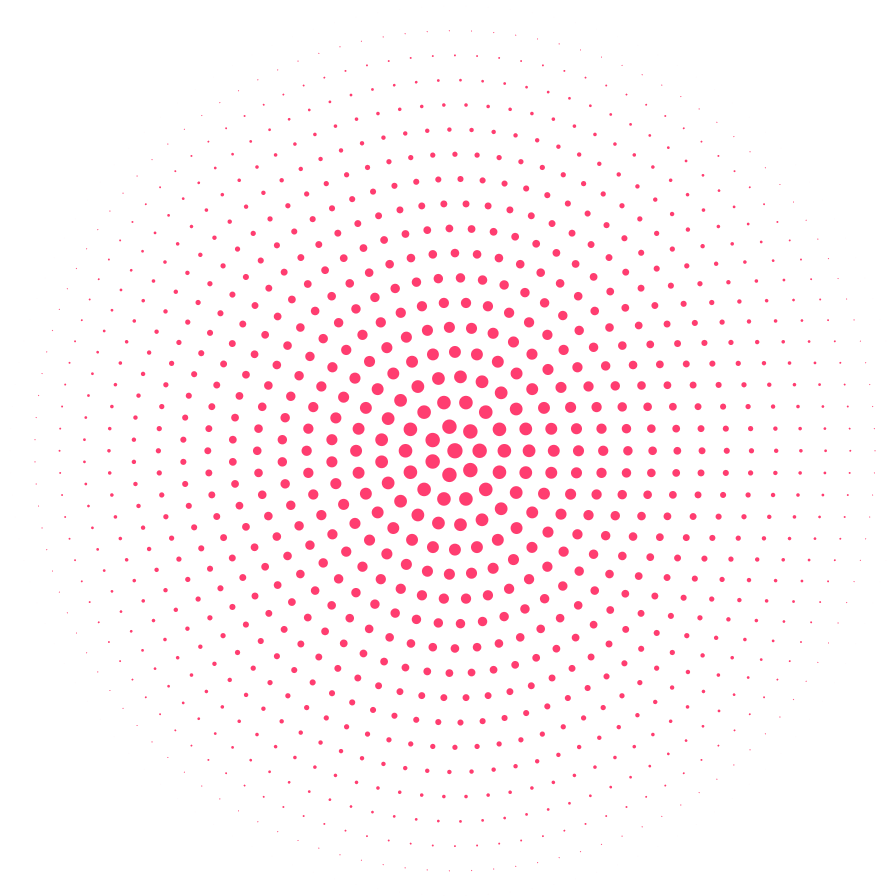
This background is drawn by a Shadertoy shader. Its source:

```glsl
// Radial halftone: concentric rings of pink dots on white, seven more dots
// on each ring, shrinking linearly outwards. Each pixel finds its nearest
// ring and the nearest dot on it, then shades that dot's disc.

#define CENTER_OFFSET vec2(0.0122, -0.0031) // from canvas centre, in heights
#define RING_SPACING 0.02758
#define DOTS_PER_RING 7.0    // dots added by each ring
#define RING_COUNT 18.0
#define FADE_RINGS 18.2      // ring index where the dots vanish
#define DOT_RADIUS 0.0085    // radius of the central dot
#define DOT_COLOR vec3(1.0, 0.24, 0.44)
#define PAPER_COLOR vec3(1.0)

const float TAU = 6.283185;

// Centre of the dot nearest to p on the given ring
vec2 nearestDot(vec2 p, float ring) {
    if (ring < 0.5) return vec2(0.0);
    float stepAngle = TAU / (DOTS_PER_RING * ring);
    float angle = floor(atan(p.y, p.x) / stepAngle + 0.5) * stepAngle;
    return ring * RING_SPACING * vec2(cos(angle), sin(angle));
}

// Disc coverage; dots smaller than a pixel grow paler instead of thinner
float discCoverage(float dist, float radius, float pixel) {
    float drawnRadius = max(radius, 0.56 * pixel);
    float strength = radius / drawnRadius;
    return clamp(0.5 + (drawnRadius - dist) / pixel, 0.0, 1.0) * strength * strength;
}

void mainImage(out vec4 fragColor, in vec2 fragCoord) {
    float pixel = 1.0 / iResolution.y;
    vec2 p = (fragCoord - 0.5 * iResolution.xy) * pixel - CENTER_OFFSET;

    // Nearest ring and dot
    float ring = min(floor(length(p) / RING_SPACING + 0.5), RING_COUNT);
    float dist = length(p - nearestDot(p, ring));

    // Dot size falls with the ring index
    float radius = DOT_RADIUS * max(1.0 - ring / FADE_RINGS, 0.0);
    float ink = discCoverage(dist, radius, pixel);

    fragColor = vec4(mix(PAPER_COLOR, DOT_COLOR, ink), 1.0);
}
```
